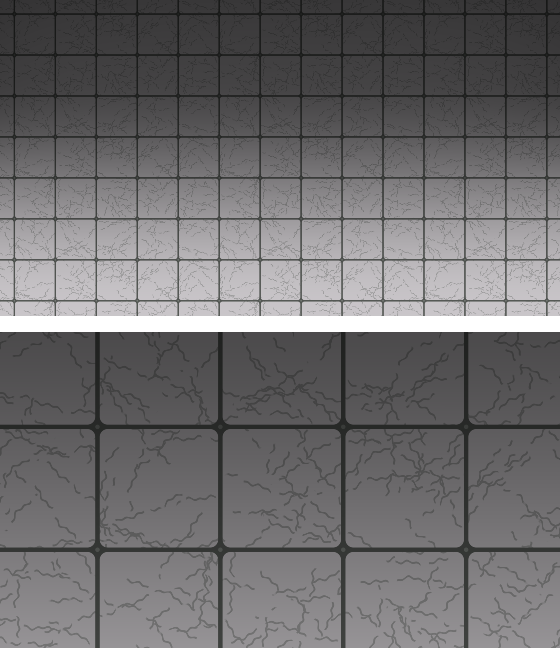
Top, the full canvas; bottom, a detail of the centre.
Reproduce this pattern procedurally as a Shadertoy shader.

```glsl
// Square grey tiles with fine crooked cracks, dark joints and a vertical light ramp.
#define PITCH 0.12963            // tile size / canvas height
#define ORIGIN vec2(0.0454, 0.0481)
#define VARIANTS vec2(5.0, 3.0)  // crack layouts before they recur
#define JOINT_HALF 0.018         // in tile units, as are the next two
#define CORNER_RADIUS 0.065
#define CRACK_HALF 0.008
#define CRACK_COUNT 17
#define CRACK_DEPTH 0.23
#define JOINT_SHADE 0.43
#define SIDE_SHADE 0.09

float hash(vec2 p) {
    vec3 q = fract(vec3(p.xyx) * 0.1031);
    q += dot(q, q.yzx + 33.33);
    return fract((q.x + q.y) * q.z);
}

float roundedBox(vec2 p, float halfSize, float radius) {
    vec2 d = abs(p) - halfSize + radius;
    return length(max(d, 0.0)) + min(max(d.x, d.y), 0.0) - radius;
}

// Sideways wander of a crack: a slow bend plus small jagged steps
float wander(float t, float seed) {
    return 0.030 * sin(t * 8.0 + seed)
         + 0.013 * sin(t * 27.0 + seed * 2.3)
         + 0.008 * sin(t * 71.0 + seed * 3.7);
}

float cracks(vec2 p, vec2 id, float aa) {
    float cover = 0.0;
    for (int i = 0; i < CRACK_COUNT; i++) {
        vec2 key = id * 17.0 + vec2(float(i) * 3.1, float(i) * 7.7);
        vec2 centre = vec2(hash(key), hash(key + 41.0)) - 0.5;
        float seed = 6.283 * hash(key + 83.0);
        // Mostly shallow diagonals, some steep ones
        float angle = (hash(key + 127.0) - 0.5) * 2.6 + 0.25;
        float halfLength = mix(0.12, 0.42, hash(key + 169.0));
        vec2 dir = vec2(cos(angle), sin(angle));
        vec2 q = p - centre;
        float along = dot(q, dir);
        float across = dot(q, vec2(-dir.y, dir.x)) - wander(along, seed);
        float line = 1.0 - smoothstep(CRACK_HALF - 0.5 * aa, CRACK_HALF + 0.5 * aa, abs(across));
        float ends = 1.0 - smoothstep(halfLength - aa, halfLength + aa, abs(along));
        // Worn gaps along the stroke
        float gaps = sin(along * 43.0 + seed * 5.0) + sin(along * 19.0 + seed);
        cover = max(cover, line * ends * smoothstep(-1.1, -0.6, gaps));
    }
    return cover;
}

vec3 lightRamp(vec2 uv) {
    float down = 1.0 - uv.y;
    float tone = 0.22 + 0.18 * down + 0.39 * smoothstep(0.25, 0.95, down);
    float side = pow(abs(uv.x * 2.0 - 1.0), 4.0);
    tone *= 1.0 - SIDE_SHADE * side * smoothstep(0.35, 0.7, uv.y);
    return tone * vec3(1.0, 0.982, 1.0);
}

void mainImage(out vec4 fragColor, in vec2 fragCoord) {
    vec2 uv = fragCoord / iResolution.xy;
    vec2 grid = (fragCoord / iResolution.y - ORIGIN) / PITCH;
    vec2 id = mod(floor(grid), VARIANTS);
    vec2 local = fract(grid) - 0.5;
    float aa = 1.0 / (iResolution.y * PITCH);

    vec3 light = lightRamp(uv);

    // Tile face with cracks
    float crack = cracks(local, id, aa);
    vec3 face = light * (1.0 - CRACK_DEPTH * crack * vec3(1.0, 0.94, 1.0));

    // Joints, with a paler dot at each crossing
    float edge = roundedBox(local, 0.5 - JOINT_HALF, CORNER_RADIUS);
    float joint = smoothstep(-0.5 * aa, 0.5 * aa, edge);
    float crossing = length(0.5 - abs(local));
    float dotMask = 1.0 - smoothstep(0.018 - 0.5 * aa, 0.018 + 0.5 * aa, crossing);
    vec3 grout = light * JOINT_SHADE * vec3(0.98, 1.04, 0.98) * (1.0 + 0.45 * dotMask);

    fragColor = vec4(mix(face, grout, joint), 1.0);
}
```
